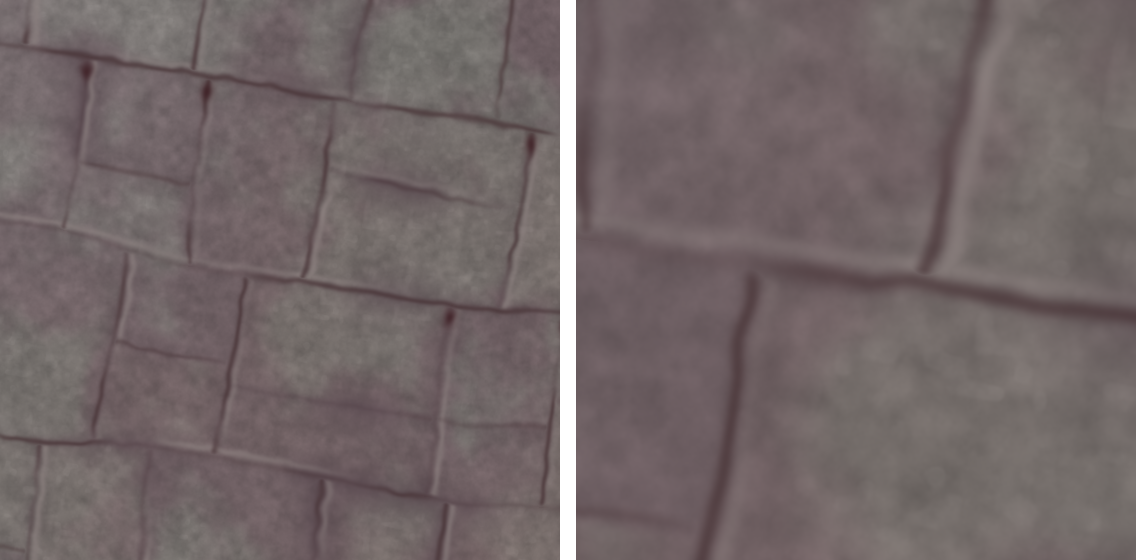
Left: the whole. Right: its middle third, enlarged.
This texture is drawn by a WebGL 2 fragment shader. Its source:

```glsl
#version 300 es
precision highp float;
// Weathered stone paving: tilted irregular slabs with worn, stained joints.

uniform vec2 u_resolution;
out vec4 fragColor;

const vec3 PURPLE = vec3(0.425, 0.367, 0.382);
const vec3 LICHEN = vec3(0.458, 0.448, 0.432);
const vec3 PINK   = vec3(0.490, 0.425, 0.415);
const vec3 HAZE   = vec3(0.530, 0.505, 0.505);
const vec3 STAIN  = vec3(0.340, 0.275, 0.305);
const vec3 CRACK  = vec3(0.285, 0.205, 0.215);
const vec3 RIDGE  = vec3(0.555, 0.510, 0.505);
const float ROW_PITCH = 0.365;
const float COLUMN_PITCH = 0.27;

float hash(vec2 p) {
    return fract(sin(dot(p, vec2(127.1, 311.7))) * 43758.5453);
}

float noise(vec2 p) {
    vec2 i = floor(p);
    vec2 f = fract(p);
    f = f * f * (3.0 - 2.0 * f);
    float low = mix(hash(i), hash(i + vec2(1.0, 0.0)), f.x);
    float high = mix(hash(i + vec2(0.0, 1.0)), hash(i + vec2(1.0, 1.0)), f.x);
    return mix(low, high, f.y);
}

float fbm(vec2 p) {
    float sum = 0.0;
    float amplitude = 0.5;
    for (int i = 0; i < 4; i++) {
        sum += amplitude * noise(p);
        p = mat2(1.6, 1.2, -1.2, 1.6) * p + 7.3;
        amplitude *= 0.5;
    }
    return sum / 0.9375;
}

float band(float d, float width) {
    return exp(-d * d / (width * width));
}

// Cell index and signed distance to the nearest jittered division.
vec2 divide(float x, float seed, float jitter) {
    float k = floor(x + 0.5);
    float d = x - k - jitter * (hash(vec2(k, seed)) - 0.5);
    return vec2(d >= 0.0 ? k : k - 1.0, d);
}

// Dark gap in x, pale worn lip beside it in y.
vec2 joint(float d, vec2 p, float seed) {
    float gap = smoothstep(0.35, 0.72, noise(p * 10.0 + seed));
    float lip = smoothstep(0.35, 0.75, noise(p * 6.0 + seed + 17.0));
    return vec2(band(d, 0.0055) * mix(0.22, 0.9, gap),
                band(d - 0.012, 0.0065) * lip);
}

void main() {
    vec2 uv = gl_FragCoord.xy / min(u_resolution.x, u_resolution.y);

    // Tilted, gently warped paving coordinates
    vec2 p = mat2(0.987, 0.16, -0.16, 0.987) * uv;
    vec2 bend = vec2(noise(p * 4.0), noise(p * 4.0 + 31.0)) - 0.5;
    vec2 chips = vec2(noise(p * 38.0), noise(p * 38.0 + 53.0)) - 0.5;
    vec2 q = p + 0.045 * bend + 0.007 * chips;

    // Rows, staggered columns and occasional split slabs
    float y = q.y / ROW_PITCH + 0.425;
    vec2 row = divide(y, 3.0, 0.2);
    float x = q.x / COLUMN_PITCH + hash(vec2(row.x, 9.0));
    vec2 column = divide(x, row.x + 20.0, 0.4);
    vec2 slab = vec2(column.x, row.x);
    float rowGap = row.y * ROW_PITCH;
    float columnGap = column.y * COLUMN_PITCH;
    float splitGap = (y - row.x - 0.4 - 0.2 * hash(slab + 4.0)) * ROW_PITCH;
    float isSplit = step(0.55, hash(slab + 61.0));
    float edge = min(abs(rowGap), abs(columnGap));
    edge = min(edge, mix(1.0, abs(splitGap), isSplit));
    float part = isSplit * step(0.0, splitGap);

    // Slab tint, lichen patches and pale haze
    float inside = smoothstep(0.0, 0.014, edge);
    float tone = (hash(slab + 13.0 * part + 5.0) - 0.5) * inside;
    float patches = fbm(p * 6.0 + 2.0) + 0.22 * tone + 0.06 * smoothstep(0.0, 0.07, edge);
    vec3 color = mix(PURPLE, LICHEN, smoothstep(0.40, 0.68, patches));
    float warmth = smoothstep(0.2, 1.0, 0.5 * (uv.x - uv.y) + noise(p * 2.5 + 40.0) + 0.4 * tone);
    color = mix(color, PINK, 0.55 * warmth);
    float haze = smoothstep(0.8, 0.0, distance(uv, vec2(0.0, 1.0)));
    color = mix(color, HAZE, 0.5 * haze);

    // Soft mineral grain
    float grain = 0.55 * fbm(p * 62.0) + 0.45 * fbm(p * 24.0 + 11.0) - 0.5;
    color *= 1.0 + 0.42 * grain;
    float flecks = smoothstep(0.62, 0.85, noise(p * 75.0 + 70.0));
    color += 0.022 * flecks * smoothstep(0.4, 0.65, patches);

    // Damp stains along joints
    float damp = smoothstep(0.48, 0.8, noise(p * 5.0 + 23.0));
    color = mix(color, STAIN, exp(-edge / 0.035) * (0.18 + 0.6 * damp));

    // Joints and faint veins
    vec2 rowJoint = joint(rowGap, p, 1.0);
    vec2 columnJoint = joint(columnGap, p, 43.0) * smoothstep(0.0, 0.009, abs(rowGap));
    vec2 splitJoint = joint(splitGap, p, 87.0) * isSplit * smoothstep(0.0, 0.009, abs(columnGap));
    vec2 lines = max(max(rowJoint, columnJoint), 0.55 * splitJoint);
    float vein = band(noise(q * 3.5 + 90.0) - 0.5, 0.014) * smoothstep(0.45, 0.7, noise(p * 5.0 + 66.0));
    color = mix(color, RIDGE, 0.55 * lines.y + 0.2 * vein);
    color = mix(color, CRACK, 0.75 * lines.x);

    // Deep reddish hollows below some crossings
    float hollow = band(rowGap + 0.026, 0.017) * band(columnGap, 0.011);
    hollow *= step(0.6, hash(slab + 29.0 - vec2(step(columnGap, 0.0) * -1.0, 0.0)));
    color = mix(color, vec3(0.24, 0.12, 0.14), 0.8 * hollow);

    fragColor = vec4(color, 1.0);
}
```
